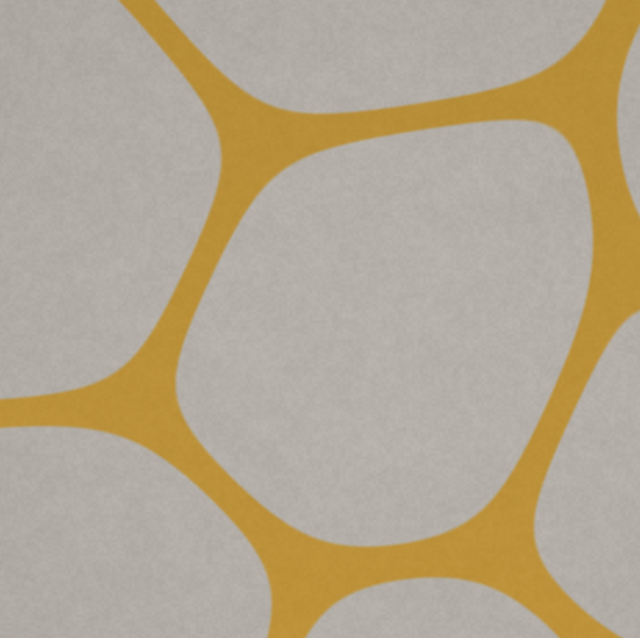
Give the GLSL for this pattern, as a WebGL 2 fragment shader.

```glsl
#version 300 es
precision highp float;
// Large rounded grey cells parted by a golden web that swells at its joints, with a fine paper grain.

uniform vec2 u_resolution;
out vec4 fragColor;

const vec3 GREY = vec3(0.700, 0.682, 0.656);
const vec3 GOLD = vec3(0.730, 0.564, 0.222);

// Skewed lattice that carries the cell centres, in canvas heights
const vec2 LATTICE_ORIGIN = vec2(0.600, 0.478);
const mat2 LATTICE = mat2(0.548, -0.255, -0.098, 0.679);
const float JITTER = 0.653;

const float WEB_HALF_WIDTH = 0.0195;
const float JOINT_ROUNDING = 0.046;
const float EDGE_SOFTNESS = 0.0037;

float hash(vec2 p) {
    vec3 q = fract(p.xyx * 0.1031);
    q += dot(q, q.yzx + 33.33);
    return fract((q.x + q.y) * q.z);
}

float valueNoise(vec2 p) {
    vec2 cell = floor(p);
    vec2 f = fract(p);
    f = f * f * (3.0 - 2.0 * f);
    float low = mix(hash(cell), hash(cell + vec2(1, 0)), f.x);
    float high = mix(hash(cell + vec2(0, 1)), hash(cell + vec2(1, 1)), f.x);
    return mix(low, high, f.y);
}

// Polynomial hash: offset of a centre from its lattice point, -0.5 to 0.5
vec2 latticeJitter(vec2 id) {
    vec2 mixed = vec2(0.21, -0.174) + (id.x + id.y) * vec2(0.14, -0.058);
    return fract(0.5 + id.x * id.y * mixed + id.y * id.y * vec2(0.0, -0.052)) - 0.5;
}

vec2 cellCentre(vec2 id) {
    return LATTICE_ORIGIN + LATTICE * id + JITTER * latticeJitter(id);
}

// Distance to the border of the nearest cell, with its corners blended round
float roundedBorder(vec2 p, float rounding) {
    vec2 home = round(inverse(LATTICE) * (p - LATTICE_ORIGIN));
    vec2 nearestId = home;
    vec2 nearest = vec2(0.0);
    float best = 1e5;
    for (int j = -2; j <= 2; j++) {
        for (int i = -2; i <= 2; i++) {
            vec2 id = home + vec2(i, j);
            vec2 centre = cellCentre(id);
            float d = distance(p, centre);
            if (d < best) {
                best = d;
                nearest = centre;
                nearestId = id;
            }
        }
    }

    // Exponential smooth minimum over the bisectors with all neighbours
    float sum = 0.0;
    for (int j = -2; j <= 2; j++) {
        for (int i = -2; i <= 2; i++) {
            if (i == 0 && j == 0) continue;
            vec2 other = cellCentre(nearestId + vec2(i, j));
            float d = dot(0.5 * (nearest + other) - p, normalize(other - nearest));
            sum += exp(-d / rounding);
        }
    }
    return -rounding * log(sum);
}

// Soft mottling in three sizes, centred on zero
float paperGrain(vec2 p) {
    return 0.026 * (valueNoise(p * 230.0) - 0.5)
         + 0.018 * (valueNoise(p * 95.0 + 17.0) - 0.5)
         + 0.012 * (valueNoise(p * 24.0 + 41.0) - 0.5);
}

// Gentle light, strongest right of the middle and fading to the top left
float lighting(vec2 p) {
    return 1.012 - 0.075 * dot(p - vec2(0.62, 0.42), p - vec2(0.62, 0.42));
}

void main() {
    vec2 p = gl_FragCoord.xy / u_resolution.y;
    float border = roundedBorder(p, JOINT_ROUNDING);
    float softness = max(EDGE_SOFTNESS, 0.7 / u_resolution.y);
    float paper = smoothstep(WEB_HALF_WIDTH - softness, WEB_HALF_WIDTH + softness, border);

    vec3 gold = GOLD * mix(1.015, 0.98, p.y);
    vec3 colour = mix(gold, GREY * lighting(p), paper);
    colour += paperGrain(p) * mix(0.6, 1.0, paper);
    fragColor = vec4(colour, 1.0);
}
```
